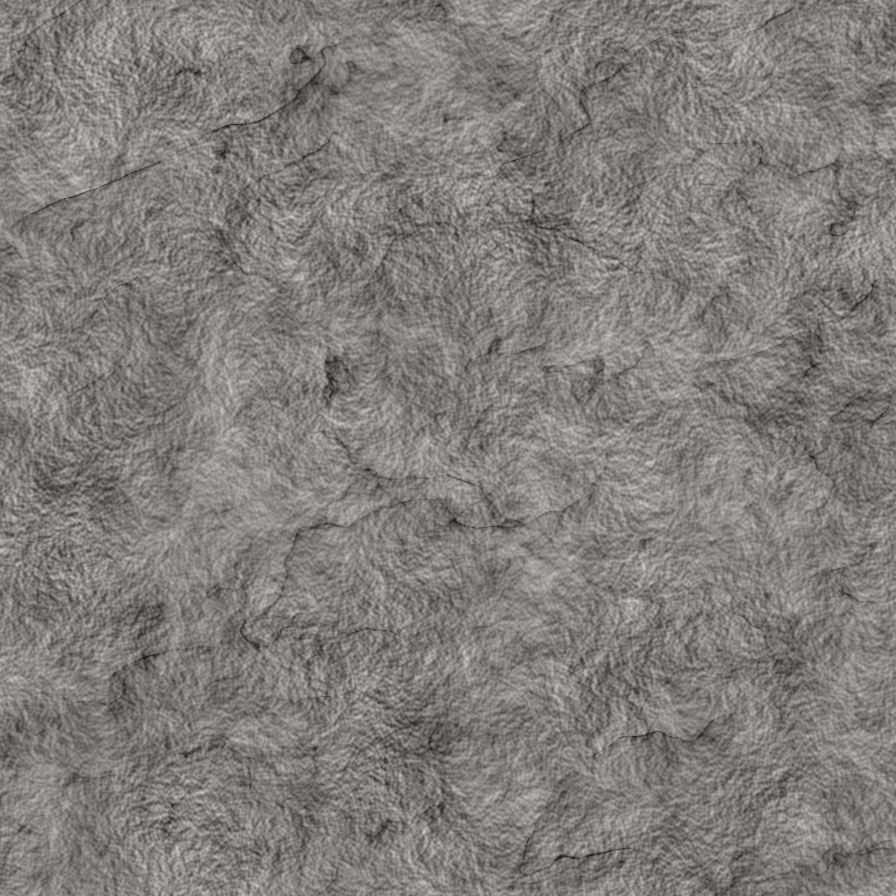
This texture is drawn by a WebGL 2 fragment shader. Its source:

```glsl
#version 300 es
precision highp float;
// Weathered grey rock face: broken ledges, hairline cracks and a fine gritty grain.

#define BASE_GREY 0.535
#define GRAIN_SCALE 62.0
#define GRAIN_CONTRAST 0.172
#define MOTTLE_CONTRAST 0.105
#define LEDGE_SCALE 3.5
#define CRACK_WIDTH 0.0026
#define CRACK_DEPTH 0.25
#define SHADOW_REACH 0.026
#define SHADOW_DEPTH 0.12
#define ROUGHNESS 1.0
#define LIGHT_DIR normalize(vec2(-0.45, 0.9))

uniform vec2 u_resolution;
out vec4 fragColor;

// Integer hash of a lattice cell, two values in 0..1
vec2 hash2(vec2 cell) {
    uvec2 v = uvec2(ivec2(cell)) * 1664525u + 1013904223u;
    v.x += v.y * 1664525u;
    v.y += v.x * 1664525u;
    v ^= v >> 16u;
    v.x += v.y * 1664525u;
    v.y += v.x * 1664525u;
    v ^= v >> 16u;
    return vec2(v & 65535u) / 65535.0;
}

float cornerSlope(vec2 cell, vec2 offset) {
    float angle = 6.28318 * hash2(cell).x;
    return dot(vec2(cos(angle), sin(angle)), offset);
}

float gradientNoise(vec2 p) {
    vec2 i = floor(p), f = p - i;
    vec2 u = f * f * f * (f * (f * 6.0 - 15.0) + 10.0);
    vec2 e = vec2(1.0, 0.0);
    return mix(mix(cornerSlope(i, f), cornerSlope(i + e, f - e), u.x),
               mix(cornerSlope(i + e.yx, f - e.yx), cornerSlope(i + 1.0, f - 1.0), u.x), u.y);
}

float fbm(vec2 p, int octaves, float gain) {
    float sum = 0.0, amplitude = 1.0;
    for (int k = 0; k < octaves; k++) {
        sum += amplitude * gradientNoise(p);
        p = mat2(1.6, 1.2, -1.2, 1.6) * p + 17.3;
        amplitude *= gain;
    }
    return sum;
}

// Broken slabs: x = crack darkness, y = ledge shadow (positive) or lit rim (negative)
vec2 slabs(vec2 p, float scale, float seed) {
    // Flattened cells whose long edges rise gently to the right
    vec2 q = vec2(0.85 * p.x, 1.15 * p.y - 0.3 * p.x) * scale + seed;
    q += ROUGHNESS * vec2(fbm(q * 0.9 + 5.2, 5, 0.45), fbm(q * 0.9 + 31.7, 5, 0.45));
    vec2 home = floor(q), nearId = home, nearSite = q;
    float best = 1e3;
    for (int y = -1; y <= 1; y++)
    for (int x = -1; x <= 1; x++) {
        vec2 id = home + vec2(x, y);
        vec2 site = id + hash2(id);
        float d = distance(site, q);
        if (d < best) { best = d; nearId = id; nearSite = site; }
    }
    float crack = 0.0, shade = 0.0;
    for (int y = -2; y <= 2; y++)
    for (int x = -2; x <= 2; x++) {
        if (x == 0 && y == 0) continue;
        vec2 id = nearId + vec2(x, y);
        vec2 site = id + hash2(id);
        vec2 across = normalize(site - nearSite);
        float edge = dot(0.5 * (site + nearSite) - q, across) / scale;
        float strength = smoothstep(0.2, 0.75, hash2(nearId + id + 91.0).y);
        float facing = dot(across, LIGHT_DIR);
        crack = max(crack, strength * exp(-abs(edge) / CRACK_WIDTH));
        shade += strength * facing * (facing > 0.0 ? 1.0 : 0.25) * exp(-edge / SHADOW_REACH);
    }
    // Edges fade in and out, and their width wavers, along their length
    float presence = smoothstep(-0.22, 0.2, gradientNoise(p * scale * 1.7 + seed));
    float waver = clamp(1.0 + 1.6 * gradientNoise(p * 26.0 + seed), 0.4, 1.6);
    return vec2(crack * waver, shade) * presence;
}

// Gritty relief whose lighting direction wanders from place to place
float grittyGrain(vec2 p) {
    float angle = 1.95 + 4.5 * fbm(p * 5.0 + 12.0, 2, 0.6);
    vec2 lit = 0.22 * vec2(cos(angle), sin(angle));
    vec2 q = p * GRAIN_SCALE;
    return fbm(q, 3, 0.85) - fbm(q + lit, 3, 0.85);
}

void main() {
    vec2 p = gl_FragCoord.xy / u_resolution.y;

    // Broad and small tonal patches, with scattered dark pits
    float mottle = 0.7 * fbm(p * 3.2 + 3.0, 3, 0.5) + fbm(p * 14.0 + 60.0, 4, 0.75);
    float stain = smoothstep(0.12, 0.6, fbm(p * 5.0 + 80.0, 5, 0.6));
    float pits = smoothstep(0.2, 0.6, fbm(p * 34.0 + 140.0, 3, 0.7));

    // Ledges at three sizes, each fainter than the last
    vec2 rock = slabs(p, LEDGE_SCALE, 11.0);
    rock += vec2(0.7, 0.4) * slabs(p, LEDGE_SCALE * 2.1, 47.0);
    rock += vec2(0.42, 0.15) * slabs(p, LEDGE_SCALE * 4.6, 83.0);

    float grainStrength = 1.0 + 0.6 * gradientNoise(p * 6.0 + 20.0);
    float grey = BASE_GREY
        + MOTTLE_CONTRAST * mottle
        + GRAIN_CONTRAST * grainStrength * grittyGrain(p)
        - 0.05 * stain - 0.06 * pits
        - SHADOW_DEPTH * clamp(rock.y, -0.2, 1.1)
        - CRACK_DEPTH * min(rock.x, 1.2);

    // Slightly warm grey, kept clear of pure black and white
    grey = clamp(grey, 0.14, 0.8);
    fragColor = vec4(grey - vec3(0.0, 0.01, 0.024), 1.0);
}
```
